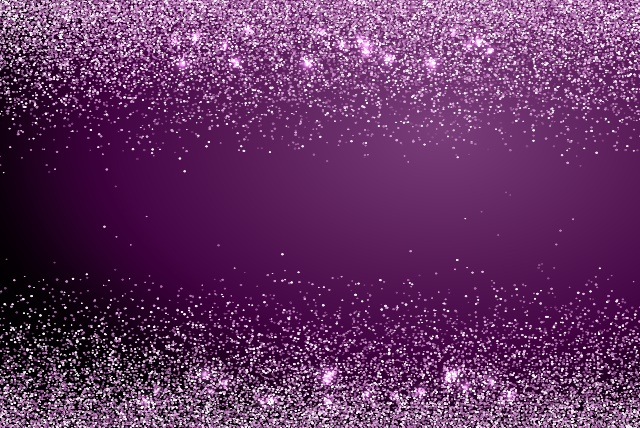
Write a Shadertoy shader that draws this background.

```glsl
vec3 hash3(vec3 p) {
    p = fract(p * vec3(0.1031, 0.1030, 0.0973));
    p += dot(p, p.yxz + 33.33);
    return fract((p.xxy + p.yxx) * p.zyx);
}

// Off-centre elliptical light fading through purple to black
vec3 backdrop(vec2 uv) {
    float d = length(uv - vec2(0.69, 0.70));
    vec3 purple = vec3(0.25, 0.005, 0.25);
    vec3 color = mix(vec3(0.48, 0.25, 0.48), purple, clamp(d / 0.54, 0.0, 1.0));
    return mix(color, vec3(0.01, 0.0, 0.01), smoothstep(0.50, 0.78, d));
}

// Chance of a grain: high at the top and bottom borders, none in the middle
float grainChance(float y) {
    float edge = max(min(y, 1.0 - y), 0.0);
    float amount = y > 0.5 ? 0.92 : 0.72;
    return amount * pow(max(1.0 - edge / 0.43, 0.0), 2.4);
}

// One cellular layer of grains: rgb colour and coverage
vec4 grains(vec2 p, float layer) {
    float cell = 0.009;
    vec2 grid = p / cell + vec2(layer * 7.37, layer * 0.377);
    float row = floor(grid.y);
    grid.x += 9.0 * hash3(vec3(row, layer, 5.0)).x;
    vec2 id = floor(grid);
    vec3 shape = hash3(vec3(id, layer + 11.0));
    vec3 tone = hash3(vec3(id, layer + 47.0));

    float radius = mix(0.20, 0.38, shape.z);
    vec2 offset = fract(grid) - 0.5 - (shape.xy - 0.5) * (1.0 - 2.0 * radius);
    float d = length(offset * vec2(1.0, 1.2)) - radius;
    float blur = 0.5 / (iResolution.y * cell);
    float centerY = (row + 0.5 - layer * 0.377) * cell;
    float present = step(tone.x, grainChance(centerY));

    vec3 color = mix(vec3(0.52, 0.25, 0.51), vec3(0.96, 0.74, 0.95), tone.y);
    color = mix(color, vec3(1.0, 0.96, 1.0), smoothstep(0.64, 0.88, tone.z));
    float alpha = mix(0.5, 1.0, sqrt(tone.z)) * present;
    return vec4(color, alpha * (1.0 - smoothstep(-blur, blur, d)));
}

// Soft sparkles clustered around three columns in each glitter band
float sparkles(vec2 uv, float aspect) {
    float light = 0.0;
    for (int i = 0; i < 36; i++) {
        float n = float(i);
        float bottom = mod(n, 2.0);
        float column = mod(floor(n / 2.0), 3.0);
        vec3 h = hash3(vec3(n, 3.0, 19.0));
        float spread = i < 6 ? 0.0 : 1.0;
        vec2 center = vec2(0.285 + 0.195 * column + 0.035 * bottom, mix(0.851, 0.125, bottom));
        center += spread * vec2((h.x - 0.5) * 0.22, h.y * mix(0.085, -0.07, bottom));
        float size = mix(0.0075, mix(0.004, 0.007, h.z), spread);
        vec2 q = (uv - center) * vec2(aspect, 1.0) / size;
        float r2 = dot(q, q);
        light += 0.8 * exp(-r2) + 0.24 * exp(-r2 * 0.14);
    }
    return light;
}

void mainImage(out vec4 fragColor, in vec2 fragCoord) {
    vec2 uv = fragCoord / iResolution.xy;
    float aspect = iResolution.x / iResolution.y;
    vec2 p = vec2(uv.x * aspect, uv.y);
    vec3 color = backdrop(uv);

    // Overlapping glitter layers
    for (int i = 0; i < 7; i++) {
        vec4 grain = grains(p, float(i));
        color = mix(color, grain.rgb, grain.a);
    }

    // Pink halos with white cores
    color += vec3(0.95, 0.70, 0.95) * sparkles(uv, aspect);
    fragColor = vec4(clamp(color, 0.0, 1.0), 1.0);
}
```
